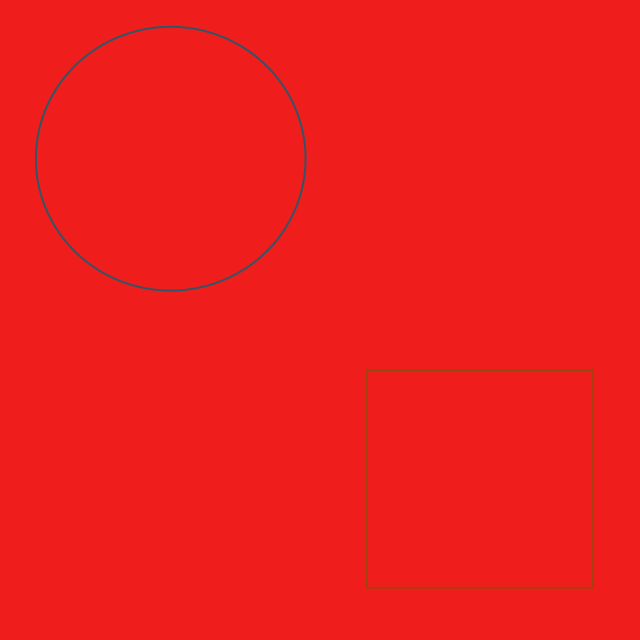
This background is drawn by a Shadertoy shader. Its source:

```glsl
const vec3 RED = vec3(0.937, 0.118, 0.110);
const vec3 SLATE = vec3(0.20, 0.33, 0.40);
const vec3 OLIVE = vec3(0.57, 0.29, 0.04);

// Approximate signed distance to an axis-aligned ellipse
float ellipseDistance(vec2 p, vec2 radii) {
    float k = length(p / radii);
    float slope = length(p / (radii * radii));
    return k * (k - 1.0) / max(slope, 1e-4);
}

// Signed distance to an axis-aligned box
float boxDistance(vec2 p, vec2 halfSize) {
    vec2 q = abs(p) - halfSize;
    return length(max(q, 0.0)) + min(max(q.x, q.y), 0.0);
}

// Antialiased coverage of an outline centred on distance zero
float outline(float dist, float width, float pixel) {
    return clamp(0.5 + (0.5 * width - abs(dist)) / pixel, 0.0, 1.0);
}

void mainImage(out vec4 fragColor, in vec2 fragCoord) {
    vec2 uv = fragCoord / iResolution.xy;
    float pixel = 1.0 / min(iResolution.x, iResolution.y);

    // Upper-left ring
    float ring = ellipseDistance(uv - vec2(0.2667, 0.7521), vec2(0.2107, 0.2061));
    vec3 color = mix(RED, SLATE, outline(ring, 0.0031, pixel));

    // Lower-right frame
    float frame = boxDistance(uv - vec2(0.75, 0.2516), vec2(0.1766, 0.1698));
    color = mix(color, OLIVE, outline(frame, 0.0026, pixel));

    fragColor = vec4(color, 1.0);
}
```
